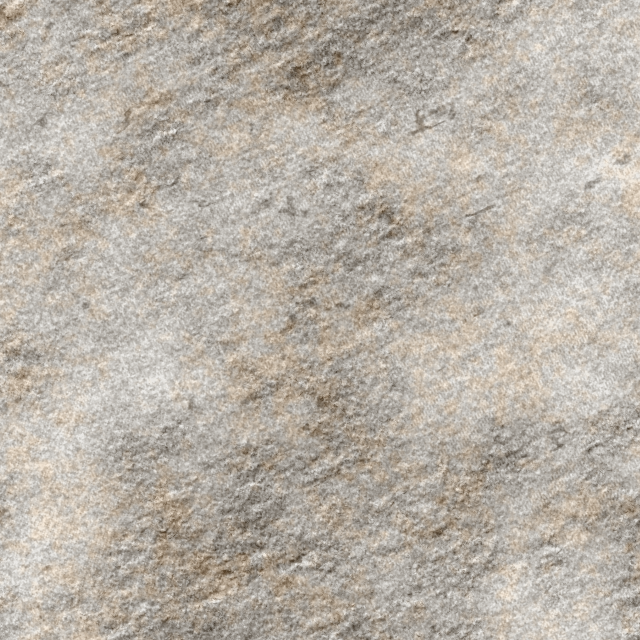
This texture is drawn by a WebGL 1 fragment shader. Its source:

```glsl
precision highp float;
// Weathered pale stone: blotchy beige rock with grit, ochre stains and dark ledges.

uniform vec2 u_resolution;

#define MEAN_TONE 0.685
#define PATCH_SCALE 4.6
#define PATCH_CONTRAST 0.42
#define RELIEF_SCALE 50.0
#define RELIEF_STRENGTH 0.62
#define GRAIN_SCALE 250.0
#define GRAIN_STRENGTH 0.17
#define PEBBLE_SCALE 88.0
#define PEBBLE_STRENGTH 0.13
#define LEDGE_DEPTH 0.20
#define STAIN_STRENGTH 0.36
#define SLANT 0.42

const vec3 DARK_STONE = vec3(0.46, 0.42, 0.37);
const vec3 PALE_STONE = vec3(0.85, 0.83, 0.80);
const vec3 OCHRE_SHIFT = vec3(0.10, 0.005, -0.10);
const vec3 LUMA = vec3(0.299, 0.587, 0.114);
const vec2 TO_LIGHT = vec2(-0.45, 0.89);

float hash(vec2 p) {
  return fract(sin(dot(p, vec2(127.1, 311.7))) * 43758.5453);
}

float noise(vec2 p) {
  vec2 cell = floor(p);
  vec2 f = fract(p);
  f = f * f * (3.0 - 2.0 * f);
  float low = mix(hash(cell), hash(cell + vec2(1.0, 0.0)), f.x);
  float high = mix(hash(cell + vec2(0.0, 1.0)), hash(cell + 1.0), f.x);
  return mix(low, high, f.y);
}

// Five octaves, normalised to 0..1; each is turned to hide the lattice.
float fbm(vec2 p) {
  float sum = 0.0;
  float amplitude = 0.516;
  for (int i = 0; i < 5; i++) {
    sum += amplitude * noise(p);
    p = mat2(1.6, 1.2, -1.2, 1.6) * p + vec2(17.3, 9.1);
    amplitude *= 0.5;
  }
  return sum;
}

// Turns the axes along the bedding and stretches features that way.
vec2 alongBedding(vec2 p, float stretch) {
  float c = cos(SLANT);
  float s = sin(SLANT);
  return vec2(dot(p, vec2(c, s)) / stretch, dot(p, vec2(-s, c)) * stretch);
}

float stoneHeight(vec2 p) {
  return fbm(alongBedding(p, 1.12) * RELIEF_SCALE);
}

// Slope shading: bright towards the light, dark on undersides.
float relief(vec2 p) {
  return stoneHeight(p) - stoneHeight(p + TO_LIGHT * 0.004);
}

// Scattered angular grit, lit from above with a shaded lower rim.
float pebbles(vec2 q) {
  q += 0.7 * vec2(noise(q * 1.7), noise(q * 1.7 + 31.0));
  vec2 cell = floor(q);
  float shade = 0.0;
  for (int y = -1; y <= 1; y++) {
    for (int x = -1; x <= 1; x++) {
      vec2 id = cell + vec2(float(x), float(y));
      vec2 center = id + vec2(hash(id + 3.7), hash(id + 8.2));
      float radius = mix(0.16, 0.5, pow(hash(id + 5.1), 2.0));
      vec2 offset = (q - center) / radius;
      float body = 1.0 - smoothstep(0.75, 1.1, length(offset));
      float shadow = 1.0 - smoothstep(0.7, 1.3, length(offset + TO_LIGHT * 0.7));
      float lit = 0.3 + 0.5 * dot(offset, TO_LIGHT);
      shade += mix(-0.9 * shadow, lit, body) * step(0.4, hash(id + 1.9));
    }
  }
  return clamp(shade, -1.0, 1.0);
}

// Few, short, broken dark marks that follow the bedding.
float ledges(vec2 p) {
  vec2 q = alongBedding(p, 1.4) * 15.0;
  float line = abs(fbm(q + 60.0) - 0.5);
  float gate = smoothstep(0.60, 0.70, fbm(p * 16.0 + 25.0));
  float breaks = smoothstep(0.25, 0.6, noise(p * 90.0));
  return gate * breaks * (1.0 - smoothstep(0.01, 0.06, line));
}

void main() {
  vec2 p = gl_FragCoord.xy / min(u_resolution.x, u_resolution.y);

  // Broad patches, paler towards the rim
  float patches = fbm(alongBedding(p, 1.1) * PATCH_SCALE + 4.6);
  float clumps = fbm(p * 15.0 + 50.0);
  float rough = smoothstep(0.62, 0.38, 0.5 * (patches + clumps));
  vec2 fromCenter = p - 0.5;
  float tone = MEAN_TONE + PATCH_CONTRAST * (patches - 0.5);
  tone += 0.18 * (clumps - 0.5);
  tone += 0.14 * (dot(fromCenter, fromCenter) - 0.167);

  // Relief, grit of two sizes and fine grain
  tone += RELIEF_STRENGTH * relief(p) * mix(0.5, 1.5, rough);
  float grit = pebbles(p * PEBBLE_SCALE);
  grit += 0.7 * pebbles(alongBedding(p, 1.0) * PEBBLE_SCALE * 1.7 + 33.0);
  tone += PEBBLE_STRENGTH * grit * mix(0.2, 1.0, rough);
  vec2 grainPlace = alongBedding(p, 1.0) * GRAIN_SCALE;
  float grain = noise(grainPlace) + noise(grainPlace.yx * 1.7 + 7.0) - 1.0;
  tone += GRAIN_STRENGTH * grain;
  tone -= LEDGE_DEPTH * ledges(p);

  // Stone ramp indexed by luminance
  float darkTone = dot(DARK_STONE, LUMA);
  float paleTone = dot(PALE_STONE, LUMA);
  float ramp = clamp((tone - darkTone) / (paleTone - darkTone), -0.4, 1.2);
  vec3 color = mix(DARK_STONE, PALE_STONE, ramp);

  // Ochre stains and cooler grey areas
  float stain = 1.3 * (fbm(p * 10.0 + 80.0) - 0.5) + 2.0 * (fbm(p * 55.0 + 12.0) - 0.5);
  color += OCHRE_SHIFT * STAIN_STRENGTH * clamp(stain * 1.6, -0.3, 1.0);

  gl_FragColor = vec4(clamp(color, 0.0, 1.0), 1.0);
}
```
